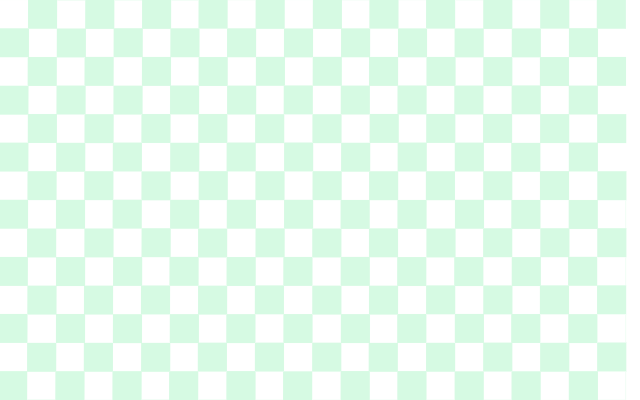
Give the GLSL for this pattern, as a Shadertoy shader.

```glsl
float hash(vec2 p) {
    return fract(sin(dot(p, vec2(127.1, 311.7))) * 43758.5);
}

float boxDistance(vec2 p, vec2 halfSize) {
    vec2 d = abs(p) - halfSize;
    return length(max(d, 0.0)) + min(max(d.x, d.y), 0.0);
}

// Coverage of the mint squares, each nudged slightly off the grid
float checkerCoverage(vec2 grid, float soft) {
    float coverage = 0.0;
    for (int j = -1; j <= 1; j++) {
        for (int i = -1; i <= 1; i++) {
            vec2 cell = floor(grid) + vec2(i, j);
            bool inside = cell.x >= 0.0 && cell.x < 22.0;
            if (!inside || mod(cell.x + cell.y, 2.0) > 0.5) continue;
            vec2 nudge = vec2(hash(cell), hash(cell + 47.0)) - 0.5;
            vec2 local = grid - cell - 0.5 - nudge * vec2(0.025, 0.012);
            float d = boxDistance(local, vec2(0.512, 0.507));
            coverage = max(coverage, 1.0 - smoothstep(-soft, soft, d));
        }
    }
    return coverage;
}

void mainImage(out vec4 fragColor, in vec2 fragCoord) {
    vec2 uv = fragCoord / iResolution.xy;
    vec2 grid = uv * vec2(22.5, 14.0);

    // Columns lean a little toward the lower left
    grid.x += 0.045 * (1.0 - uv.y) * (1.0 - uv.x);

    float pixel = 14.0 / iResolution.y;
    float coverage = checkerCoverage(grid, max(0.6 * pixel, 0.02));

    // Faint trim beside the white cells at the lower right
    float trim = 1.0 - smoothstep(0.0, max(pixel, 0.03), abs(grid.x - 22.0));
    trim *= step(uv.y, 0.5) * 0.35;
    coverage = max(coverage, trim * step(mod(floor(grid.y), 2.0), 0.5));

    vec3 mint = vec3(0.84, 0.98, 0.89);
    fragColor = vec4(mix(vec3(1.0), mint, coverage), 1.0);
}
```
